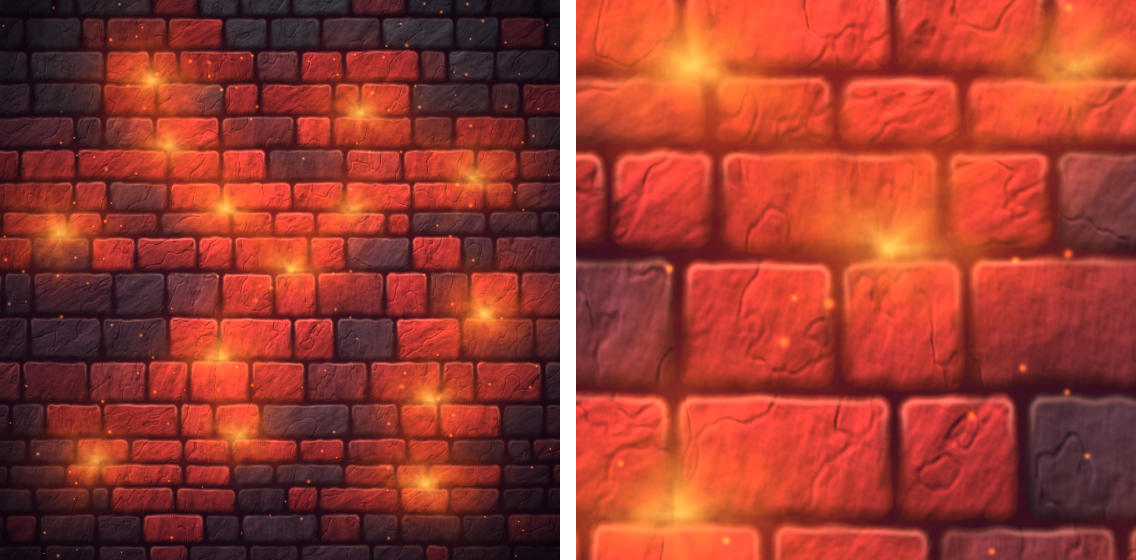
Left: the whole. Right: its middle third, enlarged.
Write a three.js fragment shader that draws this texture.

```glsl
varying vec2 vUv;

const float ROWS = 18.0;
const float MIN_COLUMNS = 8.6;
const float EXTRA_COLUMNS = 2.4;
const float SEAM_JITTER = 0.7;
const float MORTAR_HALF = 0.0021;
const float CORNER = 0.010;
const int GLOWS = 14;
const float SPARK_GRID = 34.0;

const vec3 MORTAR = vec3(0.12, 0.03, 0.07);
const vec3 SLATE = vec3(0.25, 0.17, 0.19);
const vec3 COOL_SLATE = vec3(0.29, 0.29, 0.29);
const vec3 RED_STONE = vec3(0.64, 0.175, 0.165);
const vec3 RIM = vec3(0.42, 0.27, 0.22);
const vec3 HALO = vec3(0.40, 0.10, 0.015);
const vec3 FIRE = vec3(1.0, 0.44, 0.10);
const vec3 CORE = vec3(1.0, 0.80, 0.32);
const vec3 SHADOW_TINT = vec3(0.025, 0.004, 0.036);

float hash(vec2 p) {
  vec3 q = fract(vec3(p.xyx) * 0.1031);
  q += dot(q, q.yzx + 33.33);
  return fract((q.x + q.y) * q.z);
}

float noise(vec2 p) {
  vec2 i = floor(p), f = fract(p);
  f = f * f * (3.0 - 2.0 * f);
  return mix(mix(hash(i), hash(i + vec2(1.0, 0.0)), f.x),
             mix(hash(i + vec2(0.0, 1.0)), hash(i + 1.0), f.x), f.y);
}

float fbm(vec2 p) {
  float sum = 0.0, gain = 0.5;
  for (int i = 0; i < 4; i++) {
    sum += gain * noise(p);
    p = mat2(1.6, 1.2, -1.2, 1.6) * p + 7.1;
    gain *= 0.5;
  }
  return sum / 0.9375;
}

float bump(float x) { return exp(-x * x); }

// Lower edge of a course; courses are tallest around mid-height
float courseEdge(float k) {
  return (k - 0.5) / (ROWS - 1.0) - 0.047 * bump((k - 5.3) / 2.2)
       + 0.023 * bump((k - 9.6) / 1.2);
}

float seam(float i, float row) {
  return i + SEAM_JITTER * hash(vec2(i + 3.0, row * 7.0 + 11.0));
}

float roundedBox(vec2 p, vec2 halfSize, float r) {
  vec2 q = abs(p) - halfSize + r;
  return length(max(q, 0.0)) + min(max(q.x, q.y), 0.0) - r;
}

// Chiselled surface with slanted strokes and branching cracks
float carve(vec2 p, vec2 id) {
  float a = 0.4 + 1.3 * hash(id + 40.0);
  vec2 q = mat2(cos(a), -sin(a), sin(a), cos(a)) * p + id * 3.7;
  float strokes = fbm(q * vec2(18.0, 62.0));
  float crack = 1.0 - smoothstep(0.0, 0.035, abs(fbm(q * vec2(15.0, 24.0) + 9.0) - 0.5));
  return strokes + 0.5 * fbm(p * 95.0) - 0.24 * crack;
}

// Fires seated on the joints: x = wide halo, y = flame, z = white-hot core
vec3 heat(vec2 p) {
  vec3 sum = vec3(0.0);
  for (int i = 0; i < GLOWS; i++) {
    float n = float(i);
    float x = 0.1 + 0.8 * fract(0.33 + 0.573 * n + 0.24 * cos(0.7 * (n - 6.0)));
    vec2 v = p - vec2(x, courseEdge(floor(15.9 - 0.98 * n)) + 0.004);
    float power = 0.75 + 0.25 * hash(vec2(n, 5.0));
    float r = length(v * vec2(0.8, v.y > 0.0 ? 0.9 : 1.2));
    float ray = noise(v / max(r, 0.0001) * 2.5 + n * 9.0 + 20.0);
    float flame = r * (0.75 + 0.5 * ray);
    sum += power * vec3(exp(-r * r / 0.0075), exp(-flame / 0.034), exp(-flame / 0.013));
  }
  return sum;
}

void main() {
  vec2 p = vUv + 0.004 * (vec2(noise(vUv * 13.0), noise(vUv * 13.0 + 50.0)) - 0.5);

  // Find the course and the brick
  float row = 0.0;
  for (int i = 1; i < 18; i++) row += step(courseEdge(float(i)), p.y);
  float columns = MIN_COLUMNS + EXTRA_COLUMNS * hash(vec2(row, 2.0));
  float shift = 10.0 * hash(vec2(row, 8.0));
  float x = p.x * columns + shift;
  float column = floor(x);
  if (x < seam(column, row)) column -= 1.0;
  vec2 id = vec2(column, row);
  vec2 lo = vec2((seam(column, row) - shift) / columns, courseEdge(row));
  vec2 hi = vec2((seam(column + 1.0, row) - shift) / columns, courseEdge(row + 1.0));
  vec2 center = 0.5 * (lo + hi), halfSize = 0.5 * (hi - lo);
  float d = roundedBox(p - center, halfSize - MORTAR_HALF, CORNER);
  d += 0.003 * (noise(p * 70.0) - 0.5);
  float face = 1.0 - smoothstep(-0.0012, 0.0016, d);

  // Stone colour, redder near the fires
  vec3 fire = heat(vUv);
  vec2 off = vUv - 0.5, brickOff = center - 0.5;
  float warmth = 0.3 * heat(center).x + 0.25 * fire.x;
  float hot = smoothstep(0.24, 0.58, 0.62 * hash(id + 17.0) + warmth
    - 0.5 * dot(brickOff, brickOff) + 0.05);
  vec3 stone = mix(mix(SLATE, COOL_SLATE, smoothstep(0.65, 1.0, vUv.y)), RED_STONE, hot);
  stone *= 0.85 + 0.3 * hash(id + 71.0);

  // Relief, bevel and rim light
  float surface = carve(p, id);
  float relief = surface - carve(p + vec2(-0.0015, 0.0025), id);
  stone *= clamp(0.62 + 0.45 * surface + 1.1 * relief, 0.3, 1.6);
  stone *= mix(0.45, 1.0, smoothstep(0.0, 0.010, -d));
  float up = (p.y - center.y) / halfSize.y;
  float rim = bump((d + 0.004) / 0.0022) * smoothstep(-0.5, 1.0, up);
  stone += RIM * rim * (0.35 + 0.65 * noise(p * 45.0)) * (0.7 + 0.4 * hot);
  stone *= 0.92 + 0.16 * up;

  // Firelight and edge darkening
  vec3 color = mix(MORTAR + vec3(0.16, 0.01, 0.0) * fire.x, stone, face);
  color *= clamp(1.2 - 2.1 * dot(off, off), 0.25, 1.2);
  float grain = 0.55 + 0.9 * fbm(vUv * 75.0);
  color += HALO * min(fire.x, 1.3) * grain * mix(0.4, 0.7, face);
  color = mix(color, FIRE, clamp(fire.y * grain * 0.95, 0.0, 0.92));
  color = mix(color, CORE, clamp(fire.z * grain * 1.1, 0.0, 1.0));

  // Drifting sparks
  vec2 cell = floor(vUv * SPARK_GRID);
  vec2 spot = 0.2 + 0.6 * vec2(hash(cell + 3.0), hash(cell + 91.0));
  float size = 0.04 + 0.06 * hash(cell + 27.0);
  float spark = bump(length(fract(vUv * SPARK_GRID) - spot) / size);
  color += FIRE * spark * step(0.86, hash(cell + 55.0)) * 0.7;

  gl_FragColor = vec4(clamp(color + SHADOW_TINT, 0.0, 1.0), 1.0);
}
```
